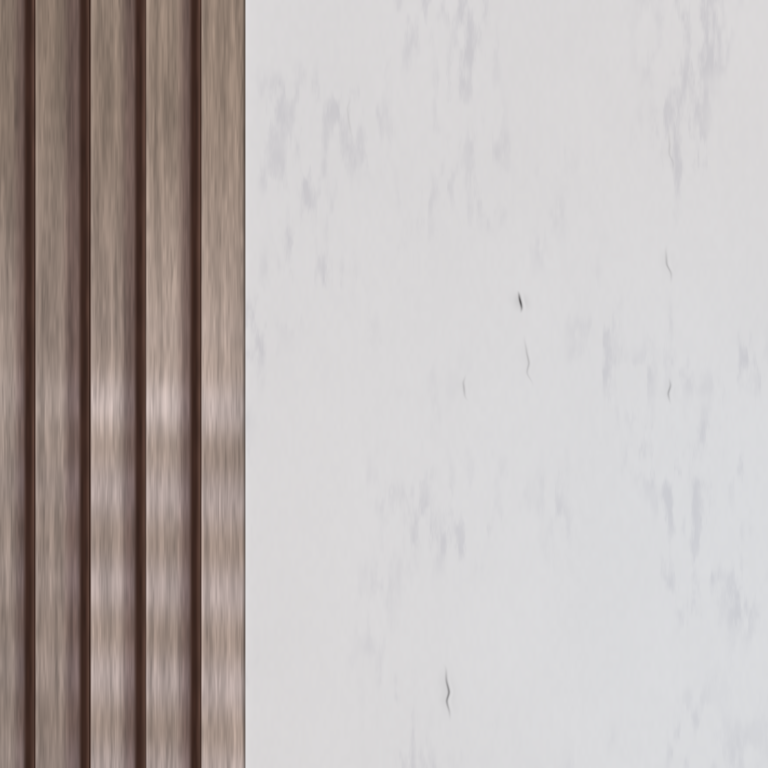
A Shadertoy shader for this texture:

```glsl
float hash(vec2 p) {
    return fract(sin(dot(p, vec2(127.1, 311.7))) * 43758.5453);
}

float noise(vec2 p) {
    vec2 i = floor(p), f = fract(p);
    f = f * f * (3.0 - 2.0 * f);
    return mix(mix(hash(i), hash(i + vec2(1, 0)), f.x),
               mix(hash(i + vec2(0, 1)), hash(i + vec2(1, 1)), f.x), f.y);
}

float fbm(vec2 p) {
    float sum = 0.0, amp = 0.5;
    for (int i = 0; i < 4; i++) {
        sum += amp * noise(p);
        p = p * 2.03 + 17.3;
        amp *= 0.5;
    }
    return sum / 0.9375;
}

vec3 plaster(vec2 uv) {
    vec3 col = mix(vec3(0.852, 0.843, 0.845), vec3(0.855, 0.859, 0.869),
                   smoothstep(0.3, 1.0, uv.x) * smoothstep(0.9, 0.3, uv.y));
    col += 0.016 * (fbm(uv * vec2(9, 5)) - 0.5);

    // Faint trowel streaks, gathered in patches
    float patches = smoothstep(0.48, 0.75, fbm(uv * vec2(10, 6) + 31.0));
    float streaks = smoothstep(0.45, 0.8, fbm(uv * vec2(85, 20)));
    col -= patches * streaks * vec3(0.055, 0.055, 0.045);
    col += 0.008 * (noise(uv * vec2(220, 90)) - 0.5);

    // Vertical scratches: centre, half length, strength
    vec4 scratches[8] = vec4[8](
        vec4(0.676, 0.607, 0.016, 0.42), vec4(0.583, 0.098, 0.040, 0.24),
        vec4(0.872, 0.491, 0.020, 0.13), vec4(0.870, 0.655, 0.028, 0.10),
        vec4(0.687, 0.530, 0.038, 0.09), vec4(0.606, 0.495, 0.020, 0.09),
        vec4(0.872, 0.805, 0.035, 0.05), vec4(0.456, 0.845, 0.040, 0.04));
    for (int i = 0; i < 8; i++) {
        vec4 s = scratches[i];
        vec2 d = uv - s.xy;
        d.x += 0.12 * d.y + 0.006 * (noise(vec2(uv.y * 70.0, float(i))) - 0.5);
        float along = smoothstep(1.0, 0.0, abs(d.y) / s.z);
        float core = exp(-pow(d.x / 0.0016, 2.0));
        float halo = exp(-pow(d.x / 0.009, 2.0));
        float lip = exp(-pow((d.x - 0.004) / 0.002, 2.0));
        col -= along * s.w * (core + 0.13 * halo - 0.12 * lip);
    }
    return col;
}

vec3 slats(vec2 uv, float aa) {
    float cell = (uv.x - 0.0443) / 0.072;
    float id = floor(cell), x = fract(cell);
    float soft = aa / 0.072;
    float last = step(2.5, id);

    // Warm brown above, paler and cooler bands of light below
    vec3 face = mix(vec3(0.635, 0.565, 0.525), vec3(0.565, 0.495, 0.445),
                    smoothstep(0.5, 0.95, uv.y));
    float bands = 0.5 + 0.5 * cos(6.2832 * (uv.y - 0.245 + 0.006 * id) / 0.121);
    float lower = smoothstep(0.62, 0.44, uv.y);
    float side = step(0.5, id);
    face += lower * bands * mix(0.025, 0.085, side) * vec3(0.8, 0.9, 1.15);
    face += 0.06 * exp(-pow((uv.y - 0.47) / 0.06, 2.0));
    face *= mix(0.9, 1.0, smoothstep(-1.0, 2.0, id));
    face += 0.06 * (noise(vec2(uv.y * 5.0, id * 7.0)) - 0.5);

    // Shaded right flank of each slat except the outermost
    float start = 0.60 + 0.06 * sin(id * 2.4 + 4.0);
    float flank = smoothstep(start - 0.10, start + 0.14, x) * (1.0 - last);
    vec3 shade = vec3(0.40, 0.325, 0.305) + lower * bands * vec3(0.05, 0.055, 0.07);
    vec3 col = mix(face, shade, flank * 0.9);

    // Wood grain: long fibres with finer pores
    float warp = 0.004 * fbm(uv * vec2(30, 7));
    float fibre = fbm(vec2((uv.x + warp) * 170.0, uv.y * 7.0 + id * 13.0));
    float pores = noise(vec2((uv.x + warp) * 420.0, uv.y * 45.0));
    col *= 1.0 + 0.36 * (fibre - 0.5) + 0.12 * (pores - 0.5);

    // Bright left arris and dark recess
    col += 0.05 * exp(-pow((x - 0.05) / 0.035, 2.0));
    float recess = smoothstep(0.80 - soft, 0.86 + soft, x) * (1.0 - last);
    recess = max(recess, 1.0 - smoothstep(0.0, 0.03 + soft, x));
    vec3 dark = mix(vec3(0.225, 0.15, 0.125), vec3(0.34, 0.25, 0.215),
                    smoothstep(0.92, 1.0, x));
    dark *= 0.9 + 0.2 * noise(uv * vec2(300, 25));
    return mix(col, dark, recess);
}

void mainImage(out vec4 fragColor, in vec2 fragCoord) {
    vec2 uv = fragCoord / iResolution.xy;
    float aa = 1.0 / iResolution.x;
    float edge = 0.3195;

    vec3 wood = slats(uv, aa);
    wood *= 1.0 - 0.4 * smoothstep(edge - 0.005, edge, uv.x);

    // Thin pale rim where the wall meets the wood
    vec3 wall = plaster(uv);
    wall += 0.025 * exp(-max(uv.x - edge, 0.0) / 0.004);

    vec3 col = mix(wood, wall, smoothstep(edge - aa, edge + aa, uv.x));
    fragColor = vec4(clamp(col, 0.0, 1.0), 1.0);
}
```
